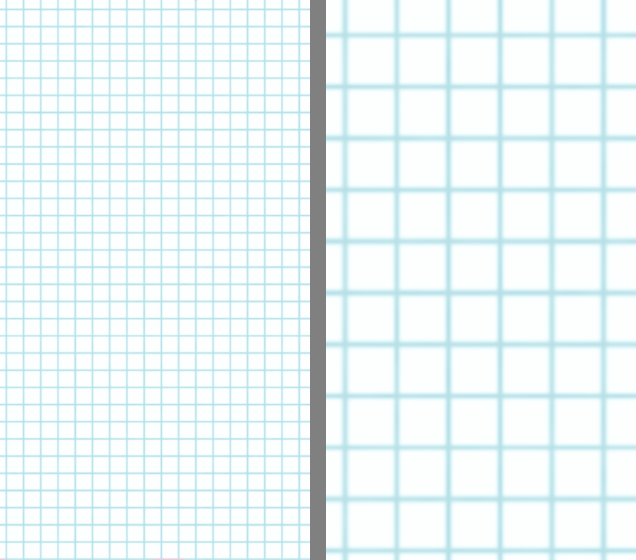
Left, the full canvas; right, a detail of the centre.
This pattern is drawn by a Shadertoy shader. Its source:

```glsl
// Square-ruled paper: soft pale cyan lines on white, with faint pink traces at the edges.

// Lengths are fractions of the canvas width.
const vec2 PITCH = vec2(0.05558, 0.05542);      // cell size
const vec2 FIRST_LINE = vec2(0.0204, 0.0026);   // first line from the lower left
const float LINE_SIGMA = 0.00255;               // softness of a line
const float WIDTH_VARIATION = 0.16;             // between lines
const float INK_VARIATION = 0.12;               // between lines
const float WEAR = 0.10;                        // along a line
const float WEAR_SCALE = 45.0;

const vec3 PAPER = vec3(0.993, 1.0, 1.0);
const vec3 INK_DEPTH = vec3(0.275, 0.122, 0.095); // light removed by full ink
const vec3 INK_FALLOFF = vec3(1.0, 1.3, 1.4);     // red fades widest
const vec3 PINK = vec3(1.0, 0.76, 0.83);
const float PINK_HEIGHT = 0.0035;

float hash(vec2 p) {
    return fract(sin(dot(p, vec2(127.1, 311.7))) * 43758.5453);
}

// Smooth one-dimensional noise, with one sequence per seed
float noise(float x, float seed) {
    float cell = floor(x);
    float t = smoothstep(0.0, 1.0, x - cell);
    return mix(hash(vec2(cell, seed)), hash(vec2(cell + 1.0, seed)), t);
}

// Ink of the nearest line in one family of parallel lines
float ruledLine(float across, float along, float pitch, float seed, float pixel) {
    float index = floor(across / pitch + 0.5);
    float dist = across - index * pitch;
    float widthVar = hash(vec2(index, seed)) - 0.5;
    float inkVar = hash(vec2(index, seed + 7.0));
    float sigma = max(LINE_SIGMA * (1.0 + WIDTH_VARIATION * widthVar), 0.5 * pixel);
    float wear = noise(along * WEAR_SCALE, index + seed * 31.0);
    float strength = (1.0 - INK_VARIATION * inkVar) * (1.0 - WEAR * wear);
    return strength * exp(-0.5 * dist * dist / (sigma * sigma));
}

// Soft-ended interval
float span(float x, float start, float end, float soft) {
    return smoothstep(start - soft, start + soft, x)
         * (1.0 - smoothstep(end - soft, end + soft, x));
}

void mainImage(out vec4 fragColor, in vec2 fragCoord) {
    float pixel = 1.0 / iResolution.x;
    vec2 p = fragCoord * pixel;
    float top = iResolution.y * pixel;
    vec2 q = p - FIRST_LINE;

    // Grid: crossings merge without doubling the ink
    float vertical = ruledLine(q.x, p.y, PITCH.x, 1.0, pixel);
    float horizontal = ruledLine(q.y, p.x, PITCH.y, 2.0, pixel);
    float ink = 1.0 - (1.0 - vertical) * (1.0 - horizontal);
    vec3 color = PAPER - INK_DEPTH * pow(vec3(ink), INK_FALLOFF);

    // Pink traces on the lower edge, and a small tick on the upper one
    float soft = max(0.004, pixel);
    float lower = span(p.x, -0.02, 0.018, soft) + span(p.x, 0.495, 0.595, soft);
    float upper = span(p.x, 0.627, 0.635, soft);
    float edge = max(PINK_HEIGHT, pixel);
    float pink = lower * (1.0 - smoothstep(0.5 * edge, 1.5 * edge, p.y))
               + 0.6 * upper * (1.0 - smoothstep(0.5 * edge, 1.5 * edge, top - p.y));
    color = mix(color, PINK, clamp(pink, 0.0, 1.0));

    fragColor = vec4(color, 1.0);
}
```
